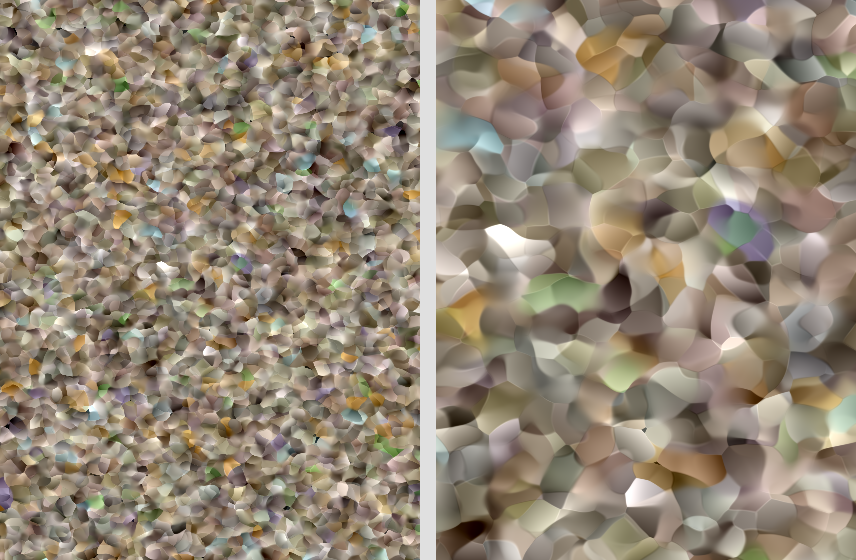
Left: the whole. Right: its middle third, enlarged.
Write a WebGL 1 fragment shader that draws this texture.

```glsl
precision highp float;
// Dense field of small muted stone-like flakes with curved, partly faded sides.
// Two warped Voronoi layers overlap, so their joints cross; each flake has its own
// stretch, tone and gradient, and noise turns the joints from crisp to blended.

uniform vec2 u_resolution;

const float LARGE_ACROSS  = 31.0;   // flakes across the canvas, per layer
const float SMALL_ACROSS  = 39.0;
const float LARGE_GAIN    = 0.78;   // contrast of each layer
const float SMALL_GAIN    = 0.66;
const vec2  FLAKE_ASPECT  = vec2(0.94, 1.1);
const float WARP          = 0.4;
const float STRETCH       = 1.1;    // elongation of single flakes
const float SOFT_EDGE     = 5.0;
const float CRISP_EDGE    = 48.0;
const float SPREAD        = 0.75;   // palette contrast before layering
const float TONE_JITTER   = 0.13;
const float SHADING       = 0.36;   // gradient inside a flake
const float ACCENT_SHARE  = 0.10;
const float RIM_LIGHT     = 0.13;

const vec3 SAND   = vec3(0.61, 0.55, 0.49);
const vec3 EARTH  = vec3(0.52, 0.44, 0.36);
const vec3 STONE  = vec3(0.53, 0.49, 0.47);
const vec3 CHALK  = vec3(0.70, 0.68, 0.63);
const vec3 OCHRE  = vec3(0.65, 0.58, 0.45);
const vec3 UMBER  = vec3(0.38, 0.34, 0.30);
const vec3 MIDDLE = vec3(0.575, 0.517, 0.46);

const vec3 AMBER  = vec3(0.80, 0.56, 0.20);
const vec3 LEAF   = vec3(0.42, 0.66, 0.30);
const vec3 AQUA   = vec3(0.56, 0.76, 0.80);
const vec3 VIOLET = vec3(0.46, 0.39, 0.56);

vec3 hash3(vec2 p) {
  vec3 q = fract(p.xyx * vec3(0.1031, 0.1030, 0.0973));
  q += dot(q, q.yxz + 33.33);
  return fract((q.xxy + q.yzz) * q.zyx);
}

vec2 direction(float turn) {
  return vec2(cos(6.2832 * turn), sin(6.2832 * turn));
}

float cornerSlope(vec2 cell, vec2 f, vec2 corner) {
  return dot(direction(hash3(cell + corner).x), f - corner);
}

float gradientNoise(vec2 p) {
  vec2 cell = floor(p), f = fract(p);
  vec2 u = f * f * f * (f * (f * 6.0 - 15.0) + 10.0);
  float low  = mix(cornerSlope(cell, f, vec2(0.0, 0.0)),
                   cornerSlope(cell, f, vec2(1.0, 0.0)), u.x);
  float high = mix(cornerSlope(cell, f, vec2(0.0, 1.0)),
                   cornerSlope(cell, f, vec2(1.0, 1.0)), u.x);
  return mix(low, high, u.y);
}

// Palette tone picked by area share, with rarer saturated accents
vec3 flakeColour(vec3 pick, vec3 tint) {
  vec3 c = SAND;
  c = mix(c, EARTH, step(0.25, pick.x));
  c = mix(c, STONE, step(0.43, pick.x));
  c = mix(c, CHALK, step(0.60, pick.x));
  c = mix(c, OCHRE, step(0.76, pick.x));
  c = mix(c, UMBER, step(0.89, pick.x));
  c = MIDDLE + (c - MIDDLE) * SPREAD;
  float jitter = 2.0 * pick.y - 1.0;
  c += TONE_JITTER * jitter * (0.2 + 1.3 * jitter * jitter) + (tint - 0.5) * 0.05;
  vec3 accent = mix(AMBER, LEAF, step(0.42, tint.x));
  accent = mix(accent, AQUA, step(0.64, tint.x));
  accent = mix(accent, VIOLET, step(0.84, tint.x));
  float isAccent = step(1.0 - ACCENT_SHARE, pick.z);
  return mix(c, accent, isAccent * (0.25 + 0.7 * tint.y * tint.y));
}

// One layer of flakes, as a colour offset from the middle tone
vec3 flakeLayer(vec2 p, float seed) {
  // Bent coordinates give the joints their curves
  vec2 bend = vec2(gradientNoise(p * 0.9 + 17.0), gradientNoise(p * 0.9 + 71.0));
  vec2 q = p + WARP * bend;

  // Crispness of the joints changes from flake to flake
  float crisp = smoothstep(-0.3, 0.15, gradientNoise(p * 0.75 + 131.0 + seed));
  float sharpness = mix(SOFT_EDGE, CRISP_EDGE, crisp * crisp);

  vec2 home = floor(q);
  vec3 sum = vec3(0.0);
  float total = 0.0, nearest = 9.0, second = 9.0;
  for (int y = -2; y <= 2; y++) {
    for (int x = -2; x <= 2; x++) {
      vec2 cell = home + vec2(float(x), float(y));
      vec3 shape = hash3(cell + 3.7 + seed);
      vec3 pick  = hash3(cell + 211.3 + seed);
      vec3 tint  = hash3(cell + 457.9 + seed);
      vec2 r = q - cell - shape.xy;

      // Own stretched metric per flake: neighbours meet in arcs
      vec2 axis = direction(shape.z);
      vec2 local = vec2(dot(r, axis), dot(r, vec2(-axis.y, axis.x)));
      float stretch = 1.0 + STRETCH * tint.z;
      float d = local.x * local.x / stretch + local.y * local.y * stretch;

      float slope = clamp(dot(r, direction(tint.x + pick.y)), -0.8, 0.8);
      vec3 c = flakeColour(pick, tint) + slope * SHADING * (0.3 + tint.z);
      float weight = exp(-sharpness * d);
      sum += c * weight;
      total += weight;
      second = min(second, max(nearest, d));
      nearest = min(nearest, d);
    }
  }

  // Hairline rims, mostly light, along some of the crisp joints
  float rim = 1.0 - smoothstep(0.0, 0.1, second - nearest);
  float rimTone = clamp(3.0 * gradientNoise(p * 0.9 + 307.0 + seed), -0.7, 1.0);
  return sum / max(total, 1e-20) - MIDDLE + rim * crisp * RIM_LIGHT * rimTone;
}

void main() {
  vec2 p = gl_FragCoord.xy / u_resolution.x * FLAKE_ASPECT;
  vec3 colour = MIDDLE + LARGE_GAIN * flakeLayer(p * LARGE_ACROSS, 0.0)
                       + SMALL_GAIN * flakeLayer(p * SMALL_ACROSS + 5.3, 89.0);
  gl_FragColor = vec4(clamp(colour, 0.0, 1.0), 1.0);
}
```
